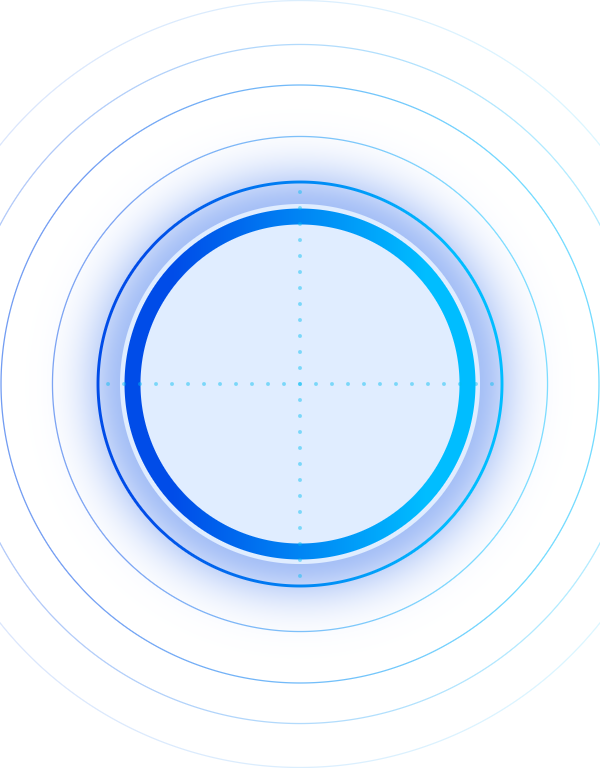
Give the GLSL for this background, as a WebGL 2 fragment shader.

```glsl
#version 300 es
precision highp float;

#define DISK_RADIUS 0.2344
#define BAND_RADIUS 0.2181
#define BAND_HALF 0.0104
#define INNER_RADIUS 0.263
#define INNER_HALF 0.0019
#define THIN_HALF 0.00085
#define DOT_STEP 0.02083
#define DOT_RADIUS 0.0025
#define DOT_COUNT 12.0
#define GLOW_RADIUS 0.224
#define GLOW_SPREAD 0.0586
#define GLOW_STRENGTH 0.36

uniform vec2 u_resolution;
out vec4 fragColor;

const vec3 WHITE = vec3(1.0);
const vec3 DISK_BLUE = vec3(0.878, 0.929, 1.0);
const vec3 GLOW_BLUE = vec3(0.0, 0.29, 0.9);
const vec3 DEEP_BLUE = vec3(0.0, 0.3, 0.91);
const vec3 CYAN = vec3(0.0, 0.74, 1.0);
const vec3 DOT_CYAN = vec3(0.0, 0.74, 0.95);

// Antialiased coverage of the inside of a signed distance
float fill(float dist, float pixel) {
    return clamp(0.5 - dist / pixel, 0.0, 1.0);
}

// Coverage of a circle outline, exact even when thinner than a pixel
float ring(float r, float radius, float halfWidth, float pixel) {
    float d = r - radius;
    return fill(d - halfWidth, pixel) - fill(d + halfWidth, pixel);
}

// Left to right gradient spanning a circle of the given radius
vec3 ringColor(float x, float radius) {
    return mix(DEEP_BLUE, CYAN, clamp(0.5 + x / (1.5 * radius), 0.0, 1.0));
}

// Row of dots along the first axis, symmetric about the origin
float dotRow(vec2 p, float pixel) {
    float index = clamp(round(p.x / DOT_STEP), -DOT_COUNT, DOT_COUNT);
    return fill(length(p - vec2(index * DOT_STEP, 0.0)) - DOT_RADIUS, pixel);
}

void main() {
    float pixel = 1.0 / u_resolution.y;
    vec2 p = (gl_FragCoord.xy - 0.5 * u_resolution) * pixel;
    float r = length(p);

    // Soft glow around the disk
    float falloff = max(r - GLOW_RADIUS, 0.0) / GLOW_SPREAD;
    vec3 color = mix(WHITE, GLOW_BLUE, GLOW_STRENGTH * exp(-falloff * falloff));

    // Thin outer rings: radius, opacity
    vec2 thinRings[4] = vec2[4](vec2(0.3223, 0.5), vec2(0.3893, 0.55),
                              vec2(0.4421, 0.3), vec2(0.4993, 0.14));
    for (int i = 0; i < 4; i++) {
        float radius = thinRings[i].x;
        float cover = ring(r, radius, THIN_HALF, pixel);
        color = mix(color, ringColor(p.x, radius), cover * thinRings[i].y);
    }

    // Inner ring, pale disk and thick band
    color = mix(color, ringColor(p.x, INNER_RADIUS),
                ring(r, INNER_RADIUS, INNER_HALF, pixel));
    color = mix(color, DISK_BLUE, fill(r - DISK_RADIUS, pixel));
    color = mix(color, ringColor(p.x, BAND_RADIUS),
                ring(r, BAND_RADIUS, BAND_HALF, pixel));

    // Dotted crosshair
    color = mix(color, DOT_CYAN, 0.45 * dotRow(p, pixel));
    color = mix(color, DOT_CYAN, 0.45 * dotRow(p.yx, pixel));

    fragColor = vec4(color, 1.0);
}
```
